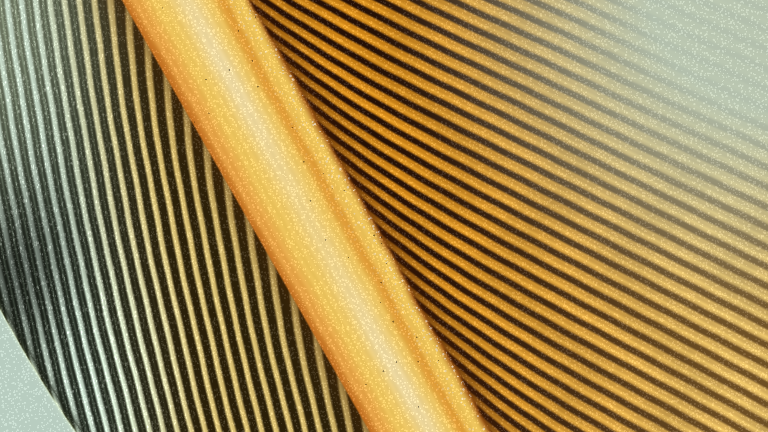
This texture is drawn by a Shadertoy shader. Its source:

```glsl
float hash(vec2 p) {
    p = fract(p * vec2(0.3183, 0.3679) + 0.1);
    p += dot(p, p.yx + 19.19);
    return fract((p.x + p.y) * p.x * 95.43);
}

// Round dots, one per cell; density is the share of filled cells.
float specks(vec2 p, float scale, float radius, float density) {
    vec2 cell = floor(p * scale), local = fract(p * scale);
    float mask = 0.0;
    for (int j = -1; j <= 1; j++)
    for (int i = -1; i <= 1; i++) {
        vec2 id = cell + vec2(i, j);
        vec2 center = vec2(i, j) + vec2(hash(id), hash(id + 41.0));
        float size = radius * (0.5 + 0.5 * hash(id + 17.0));
        float dotMask = 1.0 - smoothstep(size * 0.4, size, length(local - center));
        mask = max(mask, dotMask * step(hash(id + 83.0), density));
    }
    return mask;
}

float ripple(vec2 p) {
    return sin(p.x * 17.0 + 2.0 * sin(p.y * 9.0)) * 0.5
         + sin(p.y * 31.0 - p.x * 23.0) * 0.3
         + sin(p.x * 71.0 + p.y * 53.0) * 0.2;
}

// One at the middle of each repeat, falling to zero beyond halfWidth.
float ridge(float phase, float halfWidth, float softness) {
    float blur = softness + 0.6 * fwidth(phase);
    float distanceToMid = abs(fract(phase) - 0.5);
    return 1.0 - smoothstep(halfWidth - blur, halfWidth + blur, distanceToMid);
}

float glow(vec2 p, vec2 center, vec2 size) {
    vec2 q = (p - center) / size;
    return exp(-dot(q, q));
}

// p runs rightward and downward from the upper left.
vec3 rightVane(vec2 p, float gap) {
    float near = exp(-max(gap, 0.0) / 0.10);
    float bent = (p.y - 0.54 * p.x) / (1.0 + 0.14 * p.x) + 0.042 * near;
    float phase = bent / 0.0365 + 0.04 * ripple(p * 0.6);
    float fade = smoothstep(0.85, 1.75, p.x + 0.12 * (0.5 - p.y));
    float groove = ridge(phase, mix(0.19, 0.25, near), 0.05);
    float sheen = ridge(phase + 0.42, 0.08, 0.06);

    float haze = 1.0 - smoothstep(0.0, 0.86, length((p - vec2(1.82, -0.02)) * vec2(0.88, 1.0)));
    vec3 amber = mix(vec3(0.80, 0.52, 0.11), vec3(0.84, 0.69, 0.38), fade);
    vec3 dark = mix(vec3(0.17, 0.09, 0.05), vec3(0.46, 0.34, 0.17), fade);
    amber *= 1.0 + 0.06 * ripple(p * 1.4);
    vec3 color = mix(amber, dark, groove);
    color += vec3(0.12, 0.12, 0.07) * sheen;
    color = mix(color, vec3(0.75, 0.81, 0.74), min(haze * 1.25, 0.94));
    float shadow = exp(-max(gap, 0.0) / 0.032);
    return mix(color, vec3(0.29, 0.13, 0.04), 0.65 * shadow);
}

vec3 leftVane(vec2 p, float gap) {
    float near = exp(-max(gap, 0.0) / 0.07);
    float bent = p.x - 0.14 * p.y - 0.06 * p.y * p.y - 0.018 * near;
    float phase = bent / 0.0325 + 0.05 * ripple(p * 0.8);
    float barb = ridge(phase, 0.20, 0.07);
    float glint = ridge(phase + 0.08, 0.08, 0.05);
    float thread = ridge(phase + 0.48, 0.05, 0.05);

    float cool = 1.0 - smoothstep(0.04, 0.34, p.x - 0.16 * p.y);
    float topLight = glow(p, vec2(-0.02, 0.02), vec2(0.24, 0.40));
    float shade = glow(p, vec2(0.04, 0.64), vec2(0.12, 0.20));
    float lowLight = glow(p, vec2(0.27, 0.86), vec2(0.17, 0.26));
    vec3 pale = mix(vec3(0.86, 0.75, 0.44), vec3(0.76, 0.83, 0.76), cool);
    vec3 dark = mix(vec3(0.19, 0.15, 0.06), vec3(0.17, 0.20, 0.16), cool);
    dark = mix(dark, vec3(0.52, 0.56, 0.46), 0.80 * topLight);
    pale *= 1.0 - 0.55 * shade;
    pale = mix(pale, vec3(0.80, 0.87, 0.82), 0.45 * lowLight);
    dark *= 1.0 - 0.35 * shade;
    vec3 color = mix(dark, pale, barb);
    color += vec3(0.12, 0.14, 0.13) * glint * (0.5 + lowLight);
    color += vec3(0.16, 0.18, 0.16) * thread * cool;
    color += 0.16 * specks(p * vec2(1.0, 0.45), 150.0, 0.42, 0.35) * (0.4 + 0.6 * cool);
    float shadow = exp(-max(gap, 0.0) / 0.045);
    return mix(color, vec3(0.32, 0.18, 0.05), 0.50 * shadow);
}

vec3 shaft(vec2 p, float s) {
    float t = s + 0.012 * ripple(p * 0.5);
    vec3 color = mix(vec3(0.78, 0.46, 0.15), vec3(0.92, 0.66, 0.30), smoothstep(0.0, 0.10, t));
    color = mix(color, vec3(0.95, 0.79, 0.38), smoothstep(0.10, 0.27, t));
    float core = exp(-pow((t - 0.50) / 0.13, 2.0));
    color = mix(color, vec3(0.95, 0.89, 0.72), core * (0.66 + 0.14 * sin(p.y * 9.0)));
    float orangeBand = exp(-pow((t - 0.77) / 0.06, 2.0));
    color = mix(color, vec3(0.87, 0.57, 0.18), 0.70 * orangeBand);
    color = mix(color, vec3(0.62, 0.34, 0.10), smoothstep(0.93, 1.02, t));
    color += 0.012 * sin(t * 85.0 + ripple(p));
    color *= 1.0 - 0.40 * specks(p, 25.0, 0.08, 0.18);
    float frost = smoothstep(0.68, 0.98, s);
    return mix(color, vec3(0.94, 0.90, 0.85), 0.65 * frost * specks(p, 95.0, 0.40, 0.40));
}

void mainImage(out vec4 fragColor, in vec2 fragCoord) {
    float pixel = 1.0 / iResolution.y;
    vec2 p = vec2(fragCoord.x, iResolution.y - fragCoord.y) * pixel;
    float leftEdge = 0.282 + 0.574 * p.y;
    float rightEdge = 0.579 + 0.556 * p.y + 0.004 * ripple(p);
    vec3 left = leftVane(p, leftEdge - p.x);
    vec3 right = rightVane(p, p.x - rightEdge);

    // Open corner beyond the vane, with a thin bright rim
    float outside = (p.y - 0.715 - 1.85 * p.x + 1.3 * p.x * p.x) * 0.5;
    left = mix(left, vec3(0.12, 0.14, 0.10), 0.7 * exp(-abs(outside + 0.010) / 0.008));
    left = mix(left, vec3(0.75, 0.83, 0.78), smoothstep(-pixel, pixel, outside));
    left += vec3(0.16, 0.15, 0.08) * exp(-abs(outside) / 0.003);

    float s = (p.x - leftEdge) / (rightEdge - leftEdge);
    vec3 color = mix(left, shaft(p, s), smoothstep(-1.5 * pixel, 1.5 * pixel, p.x - leftEdge));
    color = mix(color, right, smoothstep(-0.004 - pixel, 0.004 + pixel, p.x - rightEdge));
    color += 0.09 * (specks(p, 170.0, 0.6, 0.5) - 0.3);
    fragColor = vec4(clamp(color, 0.0, 1.0), 1.0);
}
```
